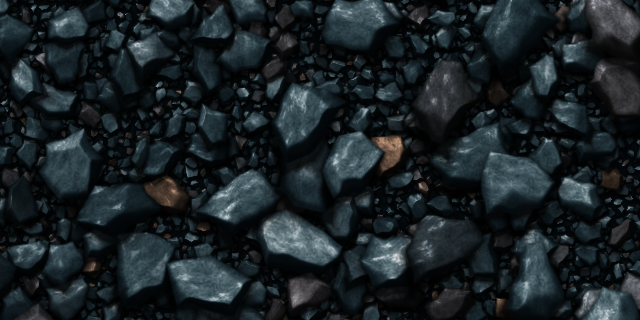
Write a WebGL 1 fragment shader that draws this texture.

```glsl
precision highp float;
uniform vec2 u_resolution;

vec2 hash2(vec2 p) {
  vec3 q = fract(p.xyx * vec3(0.1031, 0.1030, 0.0973));
  q += dot(q, q.yzx + 33.33);
  return fract((q.xx + q.yz) * q.zy);
}

float noise(vec2 p) {
  vec2 i = floor(p), f = fract(p);
  f = f * f * (3.0 - 2.0 * f);
  float low = mix(hash2(i).x, hash2(i + vec2(1, 0)).x, f.x);
  float high = mix(hash2(i + vec2(0, 1)).x, hash2(i + vec2(1, 1)).x, f.x);
  return mix(low, high, f.y);
}

float fbm(vec2 p) {
  float sum = 0.0, amp = 0.53;
  for (int i = 0; i < 4; i++) {
    sum += amp * noise(p);
    p = mat2(1.6, 1.2, -1.2, 1.6) * p + 7.3;
    amp *= 0.5;
  }
  return sum;
}

// Cut stone: returns outline distance; facet holds normal and tone
float stone(vec2 d, vec2 id, vec2 axis, out vec4 facet) {
  vec2 tilt = (hash2(id + 3.7) - 0.5) * 0.8;
  float weight = exp(-45.0 * max(0.16 + dot(d, tilt), -0.1));
  float total = weight, edge = 1.0;
  facet = vec4(normalize(vec3(-tilt, 1.0)), 1.1) * weight;
  for (int k = 0; k < 6; k++) {
    vec2 h = hash2(id * 1.7 + float(k) * 11.3);
    vec2 g = hash2(id + float(k) * 5.9 + 40.0);
    float angle = (float(k) + 0.8 * h.x) * 1.0472 + id.x;
    vec2 dir = vec2(cos(angle), sin(angle));
    float along = dot(dir, axis);
    float side = mix(0.38, 0.56, h.y) * (1.0 - 0.33 * along * along) - dot(d, dir);
    float slope = mix(0.45, 2.4, g.x);
    edge = min(edge, side);
    weight = exp(-45.0 * max(side * slope, -0.1));
    facet += vec4(normalize(vec3(dir * slope, 1.0)), mix(0.55, 1.25, g.y)) * weight;
    total += weight;
  }
  facet = vec4(normalize(facet.xyz), facet.w / total);
  return edge;
}

// Blue-grey ramp, drifting to brown or mauve with warmth
vec3 mineral(float v, float warmth) {
  vec3 cool = pow(vec3(v), vec3(1.25, 1.0, 0.92));
  vec3 mauve = v * vec3(0.98, 0.98, 1.04);
  vec3 brown = v * vec3(1.35, 1.0, 0.75);
  vec3 c = mix(cool, mauve, smoothstep(0.72, 0.9, warmth));
  return mix(c, brown, 0.8 * smoothstep(0.965, 0.985, warmth));
}

void main() {
  vec2 p = gl_FragCoord.xy / u_resolution.y;
  vec3 light = normalize(vec3(-0.3, 0.6, 0.75));
  vec3 color = mineral(0.02 + 0.03 * noise(p * 90.0), 0.0);

  // Layers from fine gravel up to large rocks
  for (int layer = 0; layer < 5; layer++) {
    float level = float(layer);
    float size = 0.03 * pow(1.7, level);
    float density = layer == 0 ? 1.0 : layer == 4 ? 0.68 : 0.9 - 0.13 * level;
    float blur = 1.4 / (u_resolution.y * size);
    vec2 q = p / size + level * 13.7;
    vec2 base = floor(q);
    vec2 warp = vec2(noise(q * 5.0), noise(q * 5.0 + 31.0)) - 0.5;
    for (int j = -1; j <= 1; j++) {
      for (int i = -1; i <= 1; i++) {
        vec2 cell = base + vec2(i, j);
        vec2 id = cell + level * 57.0 + 20.0;
        vec2 traits = hash2(id + 91.0);
        if (traits.x > density) continue;
        vec2 d = q - cell - 0.5 - 0.6 * (hash2(id) - 0.5) + 0.07 * warp;
        float turn = 6.2832 * hash2(id + 17.0).x;
        vec2 axis = vec2(cos(turn), sin(turn));
        vec4 facet;
        float edge = stone(d, id, axis, facet);

        // Contact shadow, deeper below the stone
        float gap = max(-edge + 0.16 * d.y, 0.0);
        color *= 1.0 - 0.8 * exp(-gap * 16.0);
        if (edge < -blur) continue;

        // Facet light, streaked grain and glossy patches
        vec2 s = vec2(dot(d, vec2(-axis.y, axis.x)), dot(d, axis)) * size;
        float grain = fbm(s * vec2(26.0, 52.0) + id * 3.1);
        float speck = noise(s * 170.0 + id);
        float lit = max(dot(facet.xyz, light), 0.0);
        float albedo = mix(0.2, 0.52, traits.y) * (0.65 + 0.1 * level);
        float v = albedo * facet.w * (0.06 + 0.94 * lit * sqrt(lit));
        v *= 0.4 + 0.95 * grain + 0.3 * speck;
        float gloss = smoothstep(0.52, 0.75, grain) * smoothstep(0.65, 1.0, lit);
        v += 0.34 * gloss * (0.4 + 0.6 * speck);
        v *= mix(0.4, 1.0, smoothstep(0.0, 0.09, edge + 0.08 * d.y));
        vec3 face = mineral(v + 0.012, hash2(id + 63.0).y);
        color = mix(color, face, smoothstep(-blur, blur, edge));
      }
    }
  }
  gl_FragColor = vec4(color, 1.0);
}
```
